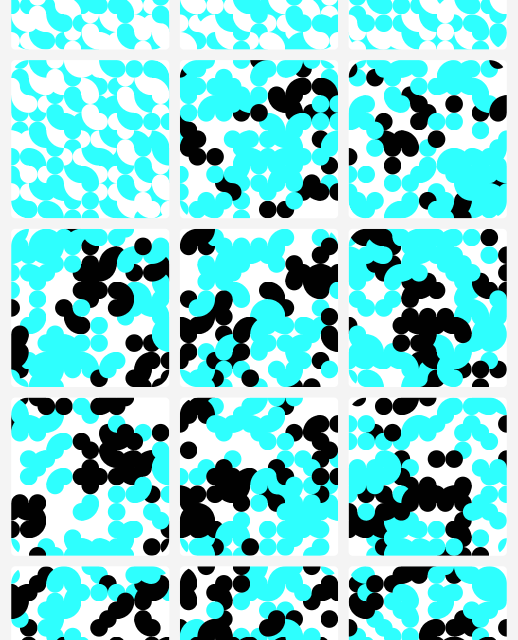
Give the GLSL for this pattern, as a WebGL 1 fragment shader.

```glsl
precision highp float;
// Three columns of rounded panels, each a 9 x 9 grid of fat Truchet tiles.
// Every cell edge owns a coloured disc; corner discs fuse pairs of equal edges.
// The earliest panels carry diagonal wavy bands, the rest scattered blobs.

uniform vec2 u_resolution;

const float PITCHES_HIGH = 3.793;    // panel pitches over the canvas height
const float COLUMNS = 3.0;
const float ROW_SHIFT = 0.532;       // crops the lowest row of panels
const float PANEL_SIZE = 0.938;      // panel side relative to its pitch
const float CELLS = 9.0;             // cells along a panel side
const float PANEL_ROUND = 0.24;      // corner radii, in cells
const float INK_ROUND = 1.0;
const float FIRST_WAVE_RANK = 9.0;   // panels from this rank up are waves
const float WAVE_WOBBLE = 0.95;
const float WAVE_BREAKS = 0.10;      // share of turned tiles in the waves
const float EMPTY_SHARE = 0.45;      // share of blank edges in the blobs
const float BLACK_LEVEL = 0.60;
const float CLUSTERING = 0.32;

const vec3 GROUND = vec3(0.955);
const vec3 PAPER = vec3(1.0);
const vec3 CYAN = vec3(0.18, 1.0, 0.995);
const vec3 BLACK = vec3(0.005);

float hash(vec2 p) {
  return fract(sin(dot(p, vec2(127.1, 311.7))) * 4375.85);
}

float roundedBox(vec2 p, float halfSide, float radius) {
  vec2 d = abs(p) - halfSide + radius;
  return length(max(d, 0.0)) + min(max(d.x, d.y), 0.0) - radius;
}

float coverage(float dist, float pixel) {
  return clamp(0.5 - dist / pixel, 0.0, 1.0);
}

// Tone of the edge with midpoint m: 0 paper, 1 cyan, 2 black.
float edgeTone(vec2 m, vec2 panel, bool wave) {
  float seed = dot(panel, vec2(2.3, 4.1));
  if (wave) {
    float wobble = WAVE_WOBBLE * sin(m.x * 0.9 - m.y * 0.7 + seed);
    return mod(floor(m.x + m.y + wobble), 2.0);
  }
  vec2 id = m + panel * 17.0;
  if (hash(id) < EMPTY_SHARE) return 0.0;
  float drift = sin(m.x * 0.85 + m.y * 0.35 + seed * 1.7)
              + sin(m.y * 0.95 - m.x * 0.5 + seed * 2.9);
  float level = hash(id + 41.3) + CLUSTERING * drift;
  return level > BLACK_LEVEL + 0.07 * (panel.y - 1.5) ? 2.0 : 1.0;
}

void paint(inout vec3 color, float tone, float amount, bool wave) {
  if (tone < 0.5 && !wave) return;
  vec3 ink = tone < 0.5 ? PAPER : (tone < 1.5 ? CYAN : BLACK);
  color = mix(color, ink, amount);
}

// Two opposite half discs on the cell sides along one axis.
void paintCaps(inout vec3 color, vec2 f, vec2 cell, vec2 axis,
               vec2 panel, bool wave, float pixel) {
  for (int i = 0; i < 2; i++) {
    vec2 middle = 0.5 + axis * (float(i) - 0.5);
    float tone = edgeTone(cell + middle, panel, wave);
    paint(color, tone, coverage(length(f - middle) - 0.5, pixel), wave);
  }
}

// Quarter disc joining the two edges that meet at a corner, if they agree.
void paintCorner(inout vec3 color, vec2 f, vec2 cell, vec2 corner,
                 vec2 panel, bool wave, float pixel) {
  float toneA = edgeTone(cell + vec2(corner.x, 0.5), panel, wave);
  float toneB = edgeTone(cell + vec2(0.5, corner.y), panel, wave);
  if (abs(toneA - toneB) < 0.5)
    paint(color, toneA, coverage(length(f - corner) - 1.0, pixel), wave);
}

vec3 tileColor(vec2 q, vec2 panel, bool wave, float pixel) {
  vec2 cell = clamp(floor(q), 0.0, CELLS - 1.0);
  vec2 f = q - cell;
  vec2 id = cell + panel * 23.0;
  vec3 color = PAPER;

  // Edge discs, crossing in random order
  vec2 axis = hash(id + 7.7) < 0.5 ? vec2(1.0, 0.0) : vec2(0.0, 1.0);
  paintCaps(color, f, cell, axis, panel, wave, pixel);
  paintCaps(color, f, cell, axis.yx, panel, wave, pixel);

  // Corner discs along one diagonal, one over the other
  float turned = step(hash(id + 13.1), wave ? WAVE_BREAKS : 0.5);
  float upper = step(hash(id + 29.5), wave ? 0.2 : 0.5);
  vec2 corner = vec2(upper, mix(upper, 1.0 - upper, turned));
  paintCorner(color, f, cell, corner, panel, wave, pixel);
  paintCorner(color, f, cell, 1.0 - corner, panel, wave, pixel);
  return color;
}

void main() {
  vec2 p = gl_FragCoord.xy - vec2(0.5 * u_resolution.x, 0.0);
  p = p / u_resolution.y * PITCHES_HIGH + vec2(0.5 * COLUMNS, ROW_SHIFT);
  float pixel = PITCHES_HIGH * CELLS / (PANEL_SIZE * u_resolution.y);

  vec2 panel = floor(p);
  vec2 centered = (fract(p) - 0.5) * CELLS / PANEL_SIZE;
  bool wave = panel.y * COLUMNS - panel.x >= FIRST_WAVE_RANK;

  vec3 tiles = tileColor(centered + 0.5 * CELLS, panel, wave, pixel);
  float inkMask = coverage(roundedBox(centered, 0.5 * CELLS, INK_ROUND), pixel);
  float panelMask = coverage(roundedBox(centered, 0.5 * CELLS, PANEL_ROUND), pixel);
  float inGrid = step(0.0, panel.x) * step(panel.x, COLUMNS - 1.0);

  vec3 color = mix(PAPER, tiles, inkMask);
  gl_FragColor = vec4(mix(GROUND, color, panelMask * inGrid), 1.0);
}
```
